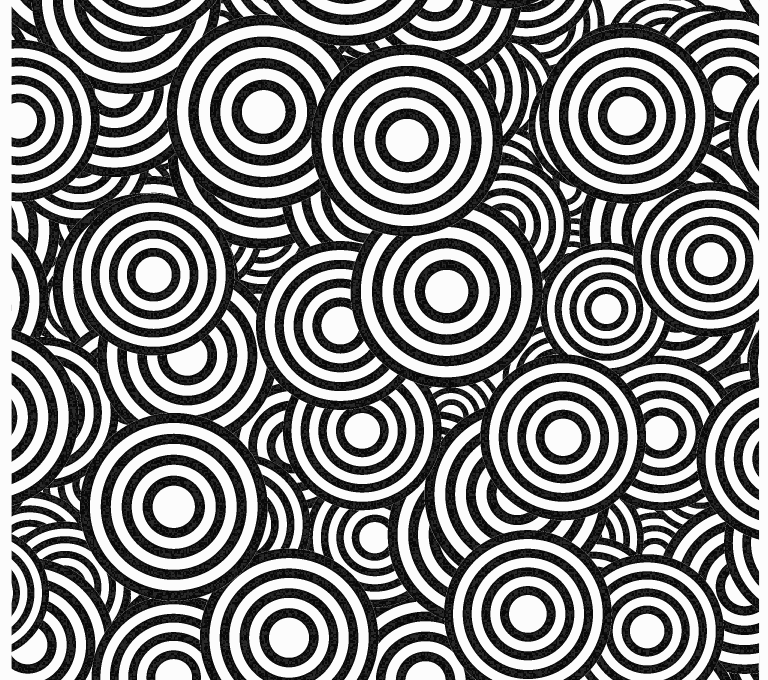
This pattern is drawn by a WebGL 1 fragment shader. Its source:

```glsl
precision highp float;
// Overlapping discs of concentric black and white rings, piled in three layers.
uniform vec2 u_resolution;

// Four random values per cell, without sine.
vec4 hash4(vec2 p) {
    vec4 q = fract(p.xyxy * vec4(0.1031, 0.1030, 0.0973, 0.1099));
    q += dot(q, q.wzxy + 33.33);
    return fract((q.xxyz + q.yzzw) * q.zywx);
}

// Distance from the centre of the topmost disc, in ring widths (rim at 9);
// negative where the layer has no disc.
float discLayer(vec2 p, float cell, float minRadius, float maxRadius, float jitter, float seed) {
    float found = -1.0;
    float topOrder = -1.0;
    vec2 q = p / cell + seed;
    for (int j = -1; j <= 1; j++) {
        float row = floor(q.y) + float(j);
        float shift = 0.5 * mod(row, 2.0); // brick offset hides the grid
        for (int i = -1; i <= 1; i++) {
            vec2 id = vec2(floor(q.x - shift) + float(i), row);
            vec4 rnd = hash4(id + seed * 7.0);
            vec2 centre = id + vec2(shift, 0.0) + 0.5 + jitter * (rnd.xy - 0.5);
            float radius = mix(minRadius, maxRadius, rnd.z);
            float rings = 9.0 * cell * length(q - centre) / radius;
            if (rings < 9.0 && rnd.w > topOrder) {
                topOrder = rnd.w;
                found = rings;
            }
        }
    }
    return found;
}

// Grey value at one point: ring pattern of the frontmost disc.
float shade(vec2 p, float grain) {
    float rings = discLayer(p, 0.27, 0.112, 0.143, 0.55, 3.3);
    if (rings < 0.0) rings = discLayer(p, 0.18, 0.095, 0.14, 0.8, 17.6);
    if (rings < 0.0) rings = discLayer(p, 0.13, 0.075, 0.1, 0.7, 41.2);
    // 0 in the middle of a black ring, 1 in the middle of a white one
    float band = abs(mod(max(rings, 1.5) + 0.5, 2.0) - 1.0);
    float core = smoothstep(0.48, 0.2, band);
    float ink = 0.03 + 0.13 * core * smoothstep(0.3, 0.7, grain);
    return mix(ink, 0.99, step(0.48, band));
}

void main() {
    vec2 uv = gl_FragCoord.xy / u_resolution.y;
    float grain = hash4(floor(uv * 454.0)).x;

    // Average 3 x 3 samples to smooth every edge
    float grey = 0.0;
    for (int j = -1; j <= 1; j++) {
        for (int i = -1; i <= 1; i++) {
            vec2 offset = vec2(float(i), float(j)) / 3.0;
            grey += shade(uv + offset / u_resolution.y, grain) / 9.0;
        }
    }

    // Narrow white margins at the left and right
    float pixel = 1.0 / u_resolution.y;
    float fromSide = min(uv.x - 0.017, u_resolution.x / u_resolution.y - 0.013 - uv.x);
    grey = mix(0.99, grey, smoothstep(-0.5 * pixel, 0.5 * pixel, fromSide));
    gl_FragColor = vec4(vec3(grey), 1.0);
}
```
